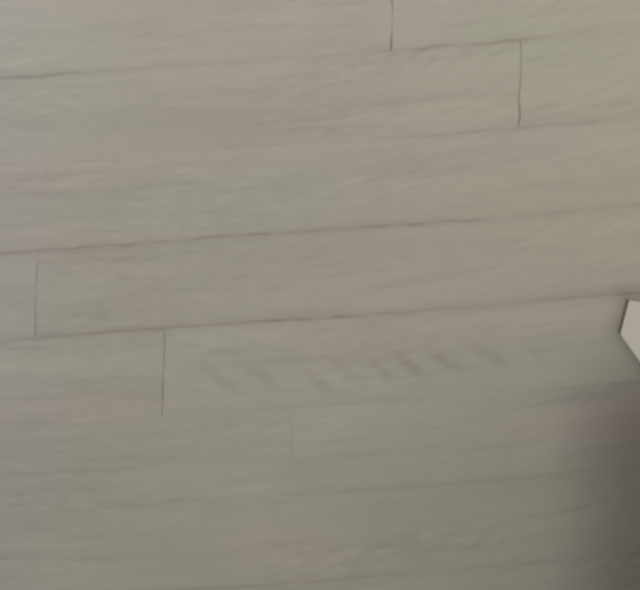
Give the GLSL for this texture, as a Shadertoy shader.

```glsl
// Pale, worn wood floor: slightly tilted plank rows with faint stepped joints.
// Grain is sparse cellular noise stretched along a fanning direction plus sines;
// soft light falls from the top left, and a pale block corner sits at the right.

const float SLOPE = 0.075;        // rise of the rows across the canvas
const float ROW_HEIGHT = 0.1483;
const float FIRST_SEAM = 0.134;   // depth of the first seam at the left edge
const float PLANK_LENGTH = 1.2528;
const float JOINT_STEP = 0.2161;  // joint shift from one row to the next
const float JOINT_START = -0.3715;

const vec3 FLOOR_LOW  = vec3(0.540, 0.521, 0.476);
const vec3 FLOOR_HIGH = vec3(0.633, 0.611, 0.566);
const vec3 SEAM_TINT  = vec3(0.84, 0.815, 0.81);
const vec3 BLOCK_FACE = vec3(0.66, 0.64, 0.58);
const vec3 BLOCK_EDGE = vec3(0.32, 0.29, 0.25);

vec2 hash2(vec2 p) {
    vec3 h = fract(vec3(p.xyx) * vec3(0.1031, 0.1030, 0.0973));
    h += dot(h, h.yzx + 33.33);
    return fract((h.xx + h.yz) * h.zy);
}

// Signed soft spots, one jittered per cell
float cellNoise(vec2 p) {
    vec2 cell = floor(p), f = p - cell;
    float sum = 0.0;
    for (int j = -1; j <= 1; j++)
    for (int i = -1; i <= 1; i++) {
        vec2 o = vec2(i, j);
        vec2 d = o + hash2(cell + o) - f;
        float k = max(0.0, 1.0 - dot(d, d));
        sum += k * k * (2.0 * hash2(cell + o + 71.7).x - 1.0);
    }
    return sum;
}

// Blurred line: a bell of the given width, never thinner than a pixel
float softLine(float d, float width, float px) {
    float w = max(width, px);
    return exp(-d * d / (w * w));
}

// Signed distance to the edge a-b, positive on its right
float halfPlane(vec2 p, vec2 a, vec2 b) {
    vec2 e = normalize(b - a);
    return dot(p - a, vec2(e.y, -e.x));
}

// Patch of leaning, broken dark ripples inside a soft oval
float ripples(vec2 q, vec2 center, vec2 size, float spacing, float lean) {
    vec2 d = (q - center) / size;
    float bend = 0.010 * sin(q.x * 19.0) + 0.016 * cellNoise(q * vec2(8.0, 3.0));
    float wave = sin(6.2832 * (q.x + lean * q.y + bend) / spacing);
    float broken = 0.35 + 0.65 * smoothstep(-0.4, 0.4, cellNoise(q * vec2(13.0, 3.5) + 5.0));
    return pow(0.5 + 0.5 * wave, 2.5) * broken * exp(-dot(d * d, d * d) - d.y * d.y);
}

// Brightness change of the wood; q = (along, rows), the fibers fan out to the right
float grain(vec2 q, vec2 seed) {
    vec2 s = vec2(q.x, q.y + q.x * (0.40 * q.x - 0.35)) + seed * vec2(17.0, 5.0);
    float pores = s.y + 0.7 * q.x * q.x;
    float broad = cellNoise(s * vec2(2.6, 2.6));
    float streak = cellNoise(s * vec2(5.0, 8.0));
    float fiber = cellNoise(vec2(s.x * 22.0, pores * 15.0))
                + cellNoise(vec2(s.x * 42.0, pores * 27.0) + 9.0)
                + 0.7 * cellNoise(vec2(s.x * 75.0, pores * 24.0) + 31.0);
    float dark = smoothstep(0.3, 0.8, cellNoise(s * vec2(5.5, 12.0) + 40.0));
    float pale = smoothstep(0.2, 0.8, cellNoise(s * vec2(4.0, 8.0) + 80.0));
    float rough = 0.7 + 0.5 * cellNoise(s * vec2(4.0, 3.0) + 55.0);
    return 0.016 * broad + 0.009 * streak + 0.014 * fiber * rough
         - 0.018 * dark + 0.020 * pale * (1.0 - 0.7 * q.x);
}

vec3 floorLight(vec2 uv) {
    vec3 c = mix(FLOOR_LOW, FLOOR_HIGH, uv.y);
    float low = 1.0 - smoothstep(0.05, 0.6, uv.y);
    c *= 1.0 - 0.13 * low * smoothstep(0.40, 1.05, uv.x);
    float corner = smoothstep(0.83, 1.02, uv.x) * (1.0 - smoothstep(0.26, 0.48, uv.y));
    c *= 1.0 - corner * vec3(0.26, 0.275, 0.27);
    c.b -= 0.018 * uv.x * smoothstep(0.3, 0.65, uv.y);
    return c + vec3(0.0, 0.004, 0.014) * (1.0 - smoothstep(0.0, 0.2, uv.x));
}

void mainImage(out vec4 fragColor, in vec2 fragCoord) {
    vec2 uv = fragCoord / iResolution.xy;
    vec2 p = vec2(uv.x * 1.0847, uv.y);
    float px = 1.0 / iResolution.y;

    // Plank layout: rows count downward
    float bow = 0.0013 * sin(p.x * 7.0) + 0.0006 * sin(p.x * 23.0 + p.y * 9.0);
    float v = (1.0 - p.y - FIRST_SEAM + SLOPE * p.x + bow) / ROW_HEIGHT;
    float row = floor(v);
    float along = p.x - JOINT_START - JOINT_STEP * row + 0.03 * (fract(v) - 0.5) * ROW_HEIGHT;
    float plank = floor(along / PLANK_LENGTH);
    vec2 seed = hash2(vec2(row + 9.0, plank + 4.0));
    vec2 q = vec2(p.x, v);

    // Wood tone, grain and faint green-pink mottling
    vec3 color = floorLight(uv) * (1.0 + 0.012 * (seed.x - 0.5));
    color *= 1.0 + grain(q, seed);
    color += vec3(0.005, -0.003, 0.002) * cellNoise(q * vec2(3.0, 1.7) + 12.0);
    float figure = ripples(q, vec2(0.62, 3.63), vec2(0.29, 0.22), 0.064, -0.19)
                 + 0.8 * ripples(q, vec2(0.75, 0.17), vec2(0.10, 0.17), 0.050, 0.16);
    color *= 1.0 - figure * vec3(0.065, 0.078, 0.075);

    // Worn seams: ragged, blurred, patchy, of uneven strength, fainter low down
    float seamId = floor(v + 0.5);
    float ragged = 0.0016 * cellNoise(vec2(p.x * 34.0, seamId * 5.3));
    float seamDist = (v - seamId) * ROW_HEIGHT + ragged;
    float wear = smoothstep(-0.35, 0.45, cellNoise(vec2(p.x * 5.0, seamId * 3.7)));
    float gaps = 0.7 + 0.5 * cellNoise(vec2(p.x * 38.0, v * 9.0) + 3.0);
    float strength = 0.7 - 0.3 * cos(4.6 * (seamId - 1.0));
    strength *= 1.0 - 0.45 * smoothstep(3.4, 4.2, v);
    float seam = 0.60 * softLine(seamDist, 0.0031, px) * mix(0.15, 1.0, wear) * gaps;
    seam = strength * (seam + 0.24 * softLine(seamDist, 0.009, px) * mix(0.5, 1.0, wear));

    // Butt joints vanish in the lowest rows
    float jointId = floor(along / PLANK_LENGTH + 0.5);
    float jointDist = along - PLANK_LENGTH * jointId + 0.0015 * cellNoise(vec2(v * 6.0, row));
    float jointWear = 0.48 + 0.5 * cellNoise(vec2(v * 4.0, row + 7.0));
    float fade = 1.0 - smoothstep(3.7, 4.9, v);
    float joint = softLine(jointDist, 0.0023, px) * jointWear * fade;
    color *= mix(vec3(1.0), SEAM_TINT, clamp(max(seam, joint), 0.0, 1.0));

    // Pale block corner with a dark left rim and contact shadow
    vec2 tip = vec2(1.062, 0.4915), side = vec2(1.048, 0.438);
    float left = halfPlane(p, tip, side);
    float block = max(left, max(halfPlane(p, vec2(1.085, 0.489), tip),
                                halfPlane(p, side, vec2(1.085, 0.386))));
    color *= 1.0 - 0.22 * exp(-max(block, 0.0) / 0.012);
    vec3 face = mix(BLOCK_FACE, BLOCK_EDGE, smoothstep(-0.007, -0.001, left));
    color = mix(color, face, 1.0 - smoothstep(-2.0 * px, 2.0 * px, block));

    fragColor = vec4(clamp(color, 0.0, 1.0), 1.0);
}
```
